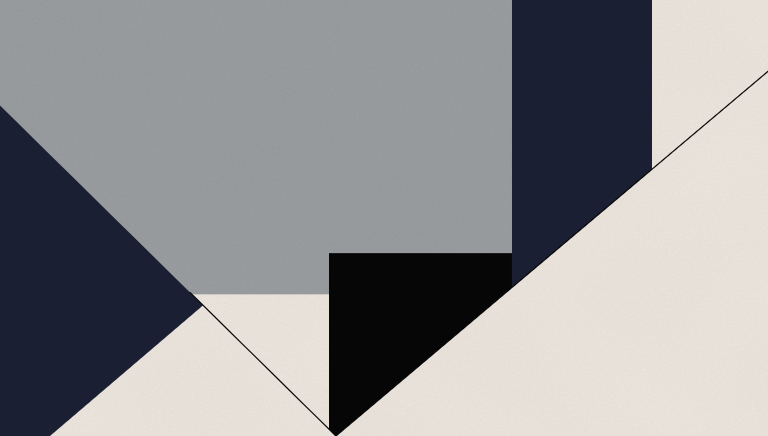
A Shadertoy shader for this background:

```glsl
const vec3 CREAM = vec3(0.908, 0.882, 0.853);
const vec3 GREY  = vec3(0.590, 0.604, 0.616);
const vec3 NAVY  = vec3(0.104, 0.121, 0.198);
const vec3 BLACK = vec3(0.025, 0.025, 0.029);

// Signed distance to the line a-b, positive on its left
float side(vec2 p, vec2 a, vec2 b) {
    vec2 d = normalize(b - a);
    return dot(p - a, vec2(-d.y, d.x));
}

float segment(vec2 p, vec2 a, vec2 b) {
    vec2 d = b - a;
    return length(p - a - d * clamp(dot(p - a, d) / dot(d, d), 0.0, 1.0));
}

// Coverage of a region whose inside is positive
float cover(float inside) {
    return clamp(0.5 + inside * iResolution.y, 0.0, 1.0);
}

vec2 hash2(vec2 p) {
    return fract(sin(vec2(dot(p, vec2(127.1, 311.7)), dot(p, vec2(269.5, 183.3)))) * 43758.5);
}

// Distance to the nearest scattered point
float cellular(vec2 p) {
    vec2 cell = floor(p);
    float nearest = 2.0;
    for (int y = -1; y <= 1; y++)
        for (int x = -1; x <= 1; x++) {
            vec2 c = cell + vec2(x, y);
            nearest = min(nearest, distance(p, c + hash2(c)));
        }
    return nearest;
}

void mainImage(out vec4 fragColor, in vec2 fragCoord) {
    // Canvas height is 1, width is 1.77
    vec2 p = fragCoord / iResolution.xy * vec2(1.7696, 1.0);

    // Diagonals meeting at the lower vertex
    vec2 vertex = vec2(0.774, 0.0);
    vec2 rightEnd = vec2(1.7696, 0.8364);
    float aboveLeft = side(p, vec2(0.0, 0.758), vertex);
    float aboveRight = side(p, vertex, rightEnd);
    float aboveLower = side(p, vec2(0.1152, 0.0), vec2(0.4677, 0.2995));

    // Flat planes, back to front
    vec3 color = CREAM;
    float greyPlane = min(min(1.185 - p.x, p.y - 0.3249), aboveRight);
    color = mix(color, GREY, cover(greyPlane));
    float navyBand = min(min(p.x - 1.1797, 1.5023 - p.x), aboveRight);
    color = mix(color, NAVY, cover(navyBand));
    color = mix(color, NAVY, cover(min(-aboveLeft, aboveLower)));
    float blackPlane = min(min(p.x - 0.7581, 1.1797 - p.x), 0.4194 - p.y);
    blackPlane = min(blackPlane, min(aboveLeft, aboveRight));
    color = mix(color, BLACK, cover(blackPlane));

    // Thin ruled lines
    float rule = min(segment(p, vec2(0.438, 0.329), vertex), segment(p, vertex, rightEnd));
    color = mix(color, BLACK, cover(0.0014 - rule));

    // Paper grain and faint mottling
    float grain = cellular(p * 210.0) - 0.45;
    float mottle = sin(p.x * 9.0 + sin(p.y * 7.0)) * sin(p.y * 11.0 + sin(p.x * 5.0));
    color *= 1.0 + 0.025 * grain + 0.004 * mottle;

    fragColor = vec4(color, 1.0);
}
```
